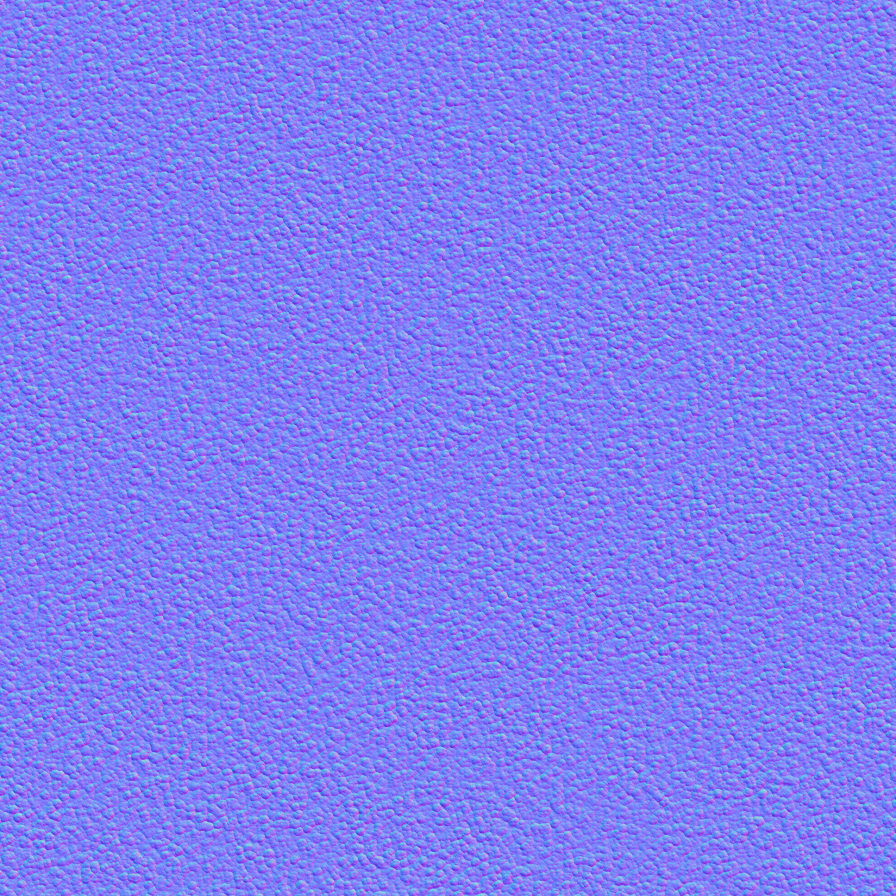
Write a Shadertoy shader that draws this texture map.

```glsl
// Tangent-space normal map of a fine pebbled plaster surface.
// Two layers of flat-topped cellular domes form a height field; its
// slopes, taken by central differences, are encoded as red, green and blue.

const float COARSE_CELLS = 152.0;  // grains across the canvas
const float FINE_CELLS = 262.0;
const float COARSE_RELIEF = 0.38;
const float FINE_RELIEF = 0.29;
const float SLOPE_STEP = 0.0008;   // sampling half-width, softens creases
const float NORMAL_LENGTH = 0.955; // averaged micro-roughness shortens z

vec3 hash3(vec2 cell) {
    vec3 q = fract(cell.xyx * vec3(0.1031, 0.1030, 0.0973));
    q += dot(q, q.yxz + 33.33);
    return fract((q.xxy + q.yzz) * q.zyx);
}

// Height of the tallest dome over p, in cell units: flat top, steep rim.
float domes(vec2 p, float radius, float seed) {
    vec2 cell = floor(p);
    float top = 0.0;
    for (int j = -1; j <= 1; j++) {
        for (int i = -1; i <= 1; i++) {
            vec2 id = cell + vec2(i, j);
            vec3 rnd = hash3(id + seed);
            vec2 d = id + rnd.xy - p;
            float q = dot(d, d) / (radius * radius);
            float peak = mix(0.3, 1.0, rnd.z * rnd.z);
            top = max(top, peak * (1.0 - q * mix(0.5, 1.0, q)));
        }
    }
    return top;
}

// Grains lean slightly up to the right.
vec2 leanGrain(vec2 p) {
    return vec2(0.94 * p.x, 1.05 * p.y - 0.14 * p.x);
}

float surfaceHeight(vec2 uv) {
    vec2 p = leanGrain(uv);
    float coarse = domes(p * COARSE_CELLS, 0.86, 17.0) / COARSE_CELLS;
    float fine = domes(p * FINE_CELLS + 0.37, 0.82, 71.0) / FINE_CELLS;
    return COARSE_RELIEF * coarse + FINE_RELIEF * fine;
}

vec2 surfaceSlope(vec2 uv, float halfStep) {
    vec2 e = vec2(halfStep, 0.0);
    float dx = surfaceHeight(uv + e.xy) - surfaceHeight(uv - e.xy);
    float dy = surfaceHeight(uv + e.yx) - surfaceHeight(uv - e.yx);
    return vec2(dx, dy) / (2.0 * halfStep);
}

// Layered sines vary the roughness gently over broad patches.
float roughness(vec2 uv) {
    float broad = sin(9.0 * uv.x + 2.0 * sin(7.0 * uv.y)) * sin(11.0 * uv.y - 4.0 * uv.x);
    float small = sin(31.0 * uv.x + 13.0 * uv.y) * sin(27.0 * uv.y - 17.0 * uv.x);
    return 1.0 + 0.06 * broad + 0.06 * small;
}

void mainImage(out vec4 fragColor, in vec2 fragCoord) {
    vec2 uv = fragCoord / min(iResolution.x, iResolution.y);
    vec2 slope = surfaceSlope(uv, SLOPE_STEP) * roughness(uv);
    vec3 normal = normalize(vec3(-slope, 1.0));
    normal.z *= NORMAL_LENGTH;
    fragColor = vec4(0.5 + 0.5 * normal, 1.0);
}
```
